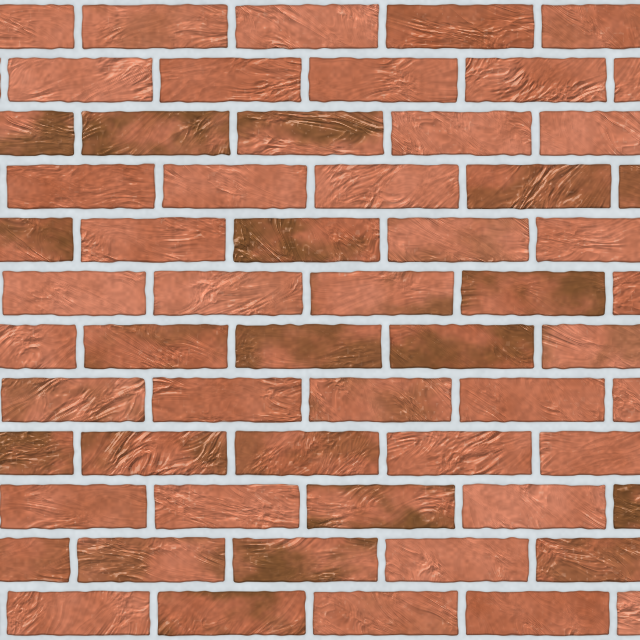
A Shadertoy shader for this texture:

```glsl
// Weathered red brick wall in running bond with pale mortar joints.
// Each brick is a wobbly rounded box; its face mixes tint, olive stain,
// embossed creases and chalky wear, all seeded by the brick's cell index.

const float ROWS = 12.0;
const float BRICK_PITCH = 0.2385;            // canvas widths per brick
const vec2 JOINT = vec2(0.0125, 0.0150);     // mortar width, height
const float CORNER = 0.003;

const vec3 MORTAR = vec3(0.84, 0.865, 0.88);
const vec3 CLAY_DEEP = vec3(0.66, 0.37, 0.25);
const vec3 CLAY_LIGHT = vec3(0.80, 0.50, 0.39);
const vec3 STAIN = vec3(0.43, 0.29, 0.16);
const vec3 CHALK = vec3(0.88, 0.70, 0.60);

float hash(vec2 p) {
    return fract(sin(dot(p, vec2(127.1, 311.7))) * 43758.5);
}

float noise(vec2 p) {
    vec2 cell = floor(p), f = fract(p);
    f = f * f * (3.0 - 2.0 * f);
    return mix(mix(hash(cell), hash(cell + vec2(1, 0)), f.x),
               mix(hash(cell + vec2(0, 1)), hash(cell + vec2(1, 1)), f.x), f.y);
}

float fbm(vec2 p) {
    float sum = 0.0, amp = 0.53;
    for (int i = 0; i < 4; i++) {
        sum += amp * noise(p);
        p = mat2(1.6, 1.2, -1.2, 1.6) * p + 7.3;
        amp *= 0.5;
    }
    return sum;
}

float roundedBox(vec2 p, vec2 halfSize, float radius) {
    vec2 d = abs(p) - halfSize + radius;
    return length(max(d, 0.0)) + min(max(d.x, d.y), 0.0) - radius;
}

// Height of the crinkled clay, stretched along a direction chosen per brick
float creaseHeight(vec2 p, float angle, float seed) {
    float c = cos(angle), s = sin(angle);
    vec2 q = mat2(c, -s, s, c) * p * vec2(24.0, 62.0) + seed * 53.0;
    q += 2.2 * vec2(noise(q * 0.6), noise(q * 0.6 + 19.0));
    return 1.0 - abs(2.0 * fbm(q) - 1.0);
}

// Offset of the vertical joint on the left of a brick
float jointShift(vec2 id) {
    return (hash(id + 4.7) - 0.5) * 0.008;
}

// Signed distance to the brick in this cell; p is measured from the cell corner
float brickDistance(vec2 p, vec2 id, vec2 wobble) {
    float left = jointShift(id);
    float right = BRICK_PITCH + jointShift(id + vec2(1, 0));
    float tilt = (hash(id + 8.1) - 0.5) * 0.012;
    vec2 center = vec2(0.5 * (left + right), 0.5 / ROWS);
    vec2 halfSize = 0.5 * (vec2(right - left, 1.0 / ROWS) - JOINT);
    vec2 q = p - center + wobble;
    q.y += q.x * tilt;
    return roundedBox(q, halfSize, CORNER);
}

vec3 brickColor(vec2 uv, vec2 id) {
    float seed = hash(id + 0.5);
    vec2 local = uv + seed * 31.0;

    // Overall tint, then olive patches on some bricks
    float tint = 0.65 * hash(id + 2.3) + 0.9 * fbm(local * 22.0) - 0.22;
    vec3 color = mix(CLAY_DEEP, CLAY_LIGHT, clamp(tint, 0.0, 1.0));
    float stained = smoothstep(0.35, 0.95, hash(id + 6.9));
    float patches = smoothstep(0.30, 0.68, fbm(local * vec2(13.0, 20.0)));
    color = mix(color, STAIN, 0.85 * stained * patches);

    // Creases lit from the upper left, strongest in rough areas
    float angle = (hash(id + 3.1) - 0.5) * 1.8;
    float height = creaseHeight(uv, angle, seed);
    float toLight = creaseHeight(uv + vec2(-0.0015, 0.0022), angle, seed);
    float rough = mix(0.25, 1.0, smoothstep(0.35, 0.65, noise(local * 18.0)));
    rough *= 0.45 + 0.55 * hash(id + 9.4);
    float relief = clamp((height - toLight) * 1.5, -0.35, 0.35) * rough;
    color *= 1.0 + relief;

    // Chalky wear on raised parts and fine sandy grain
    float grain = noise(uv * 230.0);
    float wear = smoothstep(0.08, 0.3, relief + 0.18 * (grain - 0.5));
    wear += 0.45 * smoothstep(0.72, 1.0, grain) * rough;
    color = mix(color, CHALK, 0.6 * clamp(wear, 0.0, 1.0));
    return color * (0.93 + 0.14 * noise(uv * 170.0 + 40.0));
}

vec3 mortarColor(vec2 uv, float distanceToBrick) {
    float mottling = 0.95 + 0.07 * fbm(uv * 45.0) + 0.03 * noise(uv * 200.0);
    float contact = 1.0 - 0.16 * exp(-max(distanceToBrick, 0.0) * 700.0);
    return MORTAR * mottling * contact;
}

void mainImage(out vec4 fragColor, in vec2 fragCoord) {
    vec2 uv = fragCoord / iResolution.xy;
    float pixel = 1.0 / min(iResolution.x, iResolution.y);

    // Running bond: odd rows move by half a brick, every row drifts a little
    float row = floor(uv.y * ROWS);
    float drift = 0.0015 + (hash(vec2(row, 5.0)) - 0.5) * 0.009;
    float x = uv.x - drift - 0.5 * BRICK_PITCH * mod(row, 2.0);
    vec2 id = vec2(floor(x / BRICK_PITCH), row);
    vec2 p = vec2(x - id.x * BRICK_PITCH, uv.y - row / ROWS);

    vec2 wobble = (vec2(noise(uv * 75.0), noise(uv * 75.0 + 30.0)) - 0.5) * 0.0028;
    float d = brickDistance(p, id, wobble);

    // Brick rim is darker, mostly along its lower edge
    float lower = 1.0 - smoothstep(0.008, 0.022, p.y);
    float rim = (0.18 + 0.22 * lower) * smoothstep(-0.0035, 0.0, d);
    vec3 brick = brickColor(uv, id) * (1.0 - rim);
    float coverage = 1.0 - smoothstep(-0.8 * pixel, 0.8 * pixel, d);
    fragColor = vec4(mix(mortarColor(uv, d), brick, coverage), 1.0);
}
```
